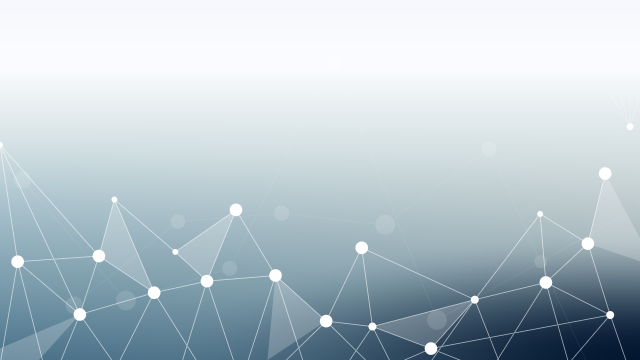
Give the GLSL for this background, as a Shadertoy shader.

```glsl
#define SKY vec3(0.965, 0.973, 0.992)
#define HAZE vec3(0.980, 0.986, 0.995)
#define MIST vec3(0.820, 0.870, 0.880)
#define STEEL vec3(0.510, 0.620, 0.670)
#define DEEP vec3(0.330, 0.460, 0.540)
#define NIGHT vec3(0.010, 0.090, 0.190)
#define SIDE_TINT vec3(0.080, 0.030, 0.000)
#define LINE_HALF 0.0011
#define LINE_ALPHA 0.75
#define FACET_ALPHA 0.22
#define GHOST_ALPHA 0.13

float pixelSize() { return 1.0 / iResolution.y; }

float hash(float n) { return fract(sin(n * 12.9898) * 43758.5453); }

// Coverage of a filled shape from its signed distance
float fill(float d) { return clamp(0.5 - d / pixelSize(), 0.0, 1.0); }

float disc(vec2 p, vec2 center, float radius) { return fill(length(p - center) - radius); }

// Thin segment whose strength is kept when it is narrower than a pixel
float segment(vec2 p, vec2 a, vec2 b) {
    vec2 ab = b - a;
    float t = clamp(dot(p - a, ab) / dot(ab, ab), 0.0, 1.0);
    return fill(length(p - a - ab * t) - LINE_HALF) * min(1.0, 2.0 * LINE_HALF / pixelSize());
}

float side(vec2 p, vec2 a, vec2 b) {
    vec2 e = normalize(b - a);
    return e.x * (p.y - a.y) - e.y * (p.x - a.x);
}

float facet(vec2 p, vec2 a, vec2 b, vec2 c) {
    float turn = sign(side(c, a, b));
    return fill(-min(min(turn * side(p, a, b), turn * side(p, b, c)), turn * side(p, c, a)));
}

// Sum of four standing waves, zero at u = 0 and u = 1
float waves(float u, vec4 harmonic, vec4 amplitude) {
    return dot(amplitude, sin(3.14159 * u * harmonic));
}

// Lower chain of 11 nodes
vec2 lowNode(int i) {
    float u = float(i) / 10.0;
    return vec2(0.049 + 1.646 * u + waves(u, vec4(1, 2, 3, 8), vec4(0.022, 0.035, -0.012, -0.016)),
                0.273 - 0.148 * u + waves(u, vec4(1, 4, 6, 9), vec4(-0.064, -0.084, -0.025, -0.027)));
}

// Upper zigzag of 9 nodes
vec2 highNode(int j) {
    float u = float(j) / 8.0, q = 2.0 * u - 1.0;
    float x = 1.681 * u + waves(u, vec4(1, 2, 3, 6), vec4(-0.044, -0.120, 0.141, 0.051));
    float peak = 0.417 - 0.04 * q + 0.141 * q * q * q * q;
    return vec2(x, j % 2 == 0 ? peak : 0.306 + 0.023 * q);
}

// Faint distant nodes
vec2 ghostNode(int i) {
    float u = float(i) / 10.0;
    return vec2(0.062 + 1.44 * u,
                0.50 - 0.227 * u + waves(u, vec4(2, 3, 6, 7), vec4(-0.176, -0.141, -0.215, 0.120)));
}

vec3 backdrop(vec2 p, float aspect) {
    float depth = 1.0 - p.y;
    vec3 color = mix(SKY, HAZE, smoothstep(0.0, 0.18, depth));
    color = mix(color, MIST, clamp((depth - 0.19) / 0.24, 0.0, 1.0));
    color = mix(color, STEEL, clamp((depth - 0.43) / 0.37, 0.0, 1.0));
    color = mix(color, DEEP, clamp((depth - 0.80) / 0.20, 0.0, 1.0));
    color += SIDE_TINT * (p.x / aspect - 0.5) * smoothstep(0.3, 0.6, depth);
    float corner = length((p - vec2(aspect, 0.0)) * vec2(0.75, 2.8));
    return mix(color, NIGHT, smoothstep(1.0, 0.0, corner));
}

void mainImage(out vec4 fragColor, in vec2 fragCoord) {
    vec2 p = fragCoord / iResolution.y;
    vec3 color = backdrop(p, iResolution.x / iResolution.y);
    float ghosts = 0.0, lines = 0.0, dots = 0.0;

    // Distant network
    for (int i = 0; i < 11; i++) {
        vec2 g = ghostNode(i);
        ghosts = max(ghosts, disc(p, g, mix(0.017, 0.030, hash(float(i) + 3.0))));
        ghosts = max(ghosts, 0.7 * segment(p, g, ghostNode(i + 2)));
    }

    // Lower chain, with rays running off the bottom
    for (int i = 0; i < 11; i++) {
        vec2 a = lowNode(i);
        dots = max(dots, disc(p, a, i > 5 && i % 2 == 0 ? 0.011 : 0.0175));
        if (i < 10) lines = max(lines, segment(p, a, lowNode(i + 1)));
        if (i == 6 || i == 7) lines = max(lines, segment(p, a, lowNode(2 * i - 4)));
        for (int k = 0; k < 2; k++) {
            float spread = (float(k) - 0.5) * (0.1 + 0.2 * hash(float(2 * i + k)));
            lines = max(lines, segment(p, a, vec2(a.x + spread, -0.02)));
        }
    }

    // Upper zigzag, tied to the chain below
    for (int j = 0; j < 9; j++) {
        vec2 a = highNode(j);
        int below = j > 5 ? j + 2 : j;
        dots = max(dots, disc(p, a, j % 4 == 2 || j % 3 == 0 ? 0.008 : 0.0175));
        if (j < 8 && j / 2 != 2) lines = max(lines, segment(p, a, highNode(j + 1)));
        if (j < 8) lines = max(lines, segment(p, a, lowNode(below)));
        if (j < 8 && abs(j - 3) > 1) lines = max(lines, segment(p, a, lowNode(below + 1)));
        if (j < 7 && j % 3 == 1) lines = max(lines, segment(p, a, lowNode(below - 1)));
        if (j == 5) lines = max(lines, segment(p, a, lowNode(8)));
    }

    // Lone hub with a fading fan
    vec2 hub = vec2(1.75, 0.648);
    dots = max(dots, disc(p, hub, 0.0095));
    for (int k = 0; k < 4; k++)
        lines = max(lines, 0.5 * segment(p, hub, hub + vec2(0.027 * float(k) - 0.054, 0.09)));

    // Translucent facets
    float facets = facet(p, highNode(1), highNode(2), lowNode(2));
    facets = max(facets, facet(p, highNode(3), highNode(4), lowNode(3)));
    facets = max(facets, facet(p, lowNode(4), lowNode(5), vec2(0.743, 0.0)));
    facets = max(facets, facet(p, lowNode(6), lowNode(7), lowNode(8)));
    facets = max(facets, facet(p, highNode(7), highNode(8), vec2(1.82, 0.26)));
    facets = max(facets, facet(p, lowNode(1), vec2(-0.1, -0.01), vec2(0.09, -0.02)));

    color = mix(color, vec3(1), ghosts * GHOST_ALPHA);
    color = mix(color, vec3(1), facets * FACET_ALPHA);
    color = mix(color, vec3(1), lines * LINE_ALPHA);
    fragColor = vec4(mix(color, vec3(1), dots), 1.0);
}
```
